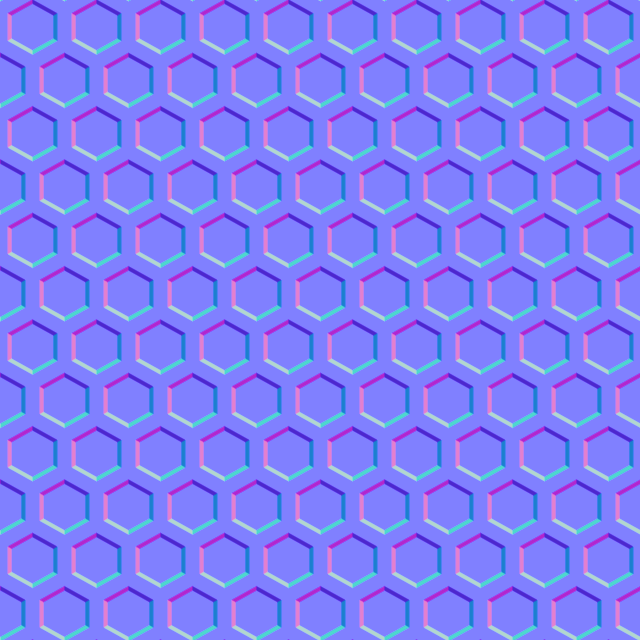
Write a Shadertoy shader that draws this texture map.

```glsl
// Tangent-space normal map of staggered hexagonal recesses with bevelled rims.
// A hexagon distance field is clamped into a ramp height field, whose central
// differences give the normal. Whole, even repeats make it tile on both axes.

#define COLUMNS 10.0
#define ROWS 12.0            // even, so the stagger wraps
#define APOTHEM 0.0357       // hexagon center to middle of the bevel
#define BEVEL_WIDTH 0.0058
#define BEVEL_SLOPE 1.27
#define SQUASH 0.962         // vertical compression of each hexagon
#define SOFTNESS 0.0014      // half step of the differences
#define OFFSET vec2(0.0008, -0.0006)

// Signed distance to a pointy-topped hexagon
float hexagon(vec2 p, float apothem) {
    p = abs(p);
    return max(p.x, dot(p, vec2(0.5, 0.8660254))) - apothem;
}

// Distance to the nearest hexagon of the staggered grid
float hexGrid(vec2 uv) {
    vec2 cell = uv * vec2(COLUMNS, ROWS);
    float nearest = 1.0;
    for (int i = -1; i <= 1; i++) {
        float row = floor(cell.y) + float(i);
        float stagger = 0.5 * mod(row + 1.0, 2.0);
        vec2 local = vec2(fract(cell.x + stagger) - 0.5, cell.y - row - 0.5);
        local /= vec2(COLUMNS, ROWS * SQUASH);
        nearest = min(nearest, hexagon(local, APOTHEM));
    }
    return nearest;
}

// Low floor inside, raised surface outside, straight bevel between
float height(vec2 uv) {
    float halfWidth = 0.5 * BEVEL_WIDTH;
    return BEVEL_SLOPE * clamp(hexGrid(uv), -halfWidth, halfWidth);
}

void mainImage(out vec4 fragColor, in vec2 fragCoord) {
    vec2 uv = fragCoord / iResolution.xy - OFFSET;

    // Slope by central differences, never finer than a pixel
    vec2 stepSize = max(vec2(SOFTNESS), 0.5 / iResolution.xy);
    vec2 dx = vec2(stepSize.x, 0.0);
    vec2 dy = vec2(0.0, stepSize.y);
    vec2 slope = vec2(height(uv + dx) - height(uv - dx),
                      height(uv + dy) - height(uv - dy)) / (2.0 * stepSize);

    // Pack the unit normal into colour
    vec3 normal = normalize(vec3(-slope, 1.0));
    fragColor = vec4(0.5 + 0.5 * normal, 1.0);
}
```
